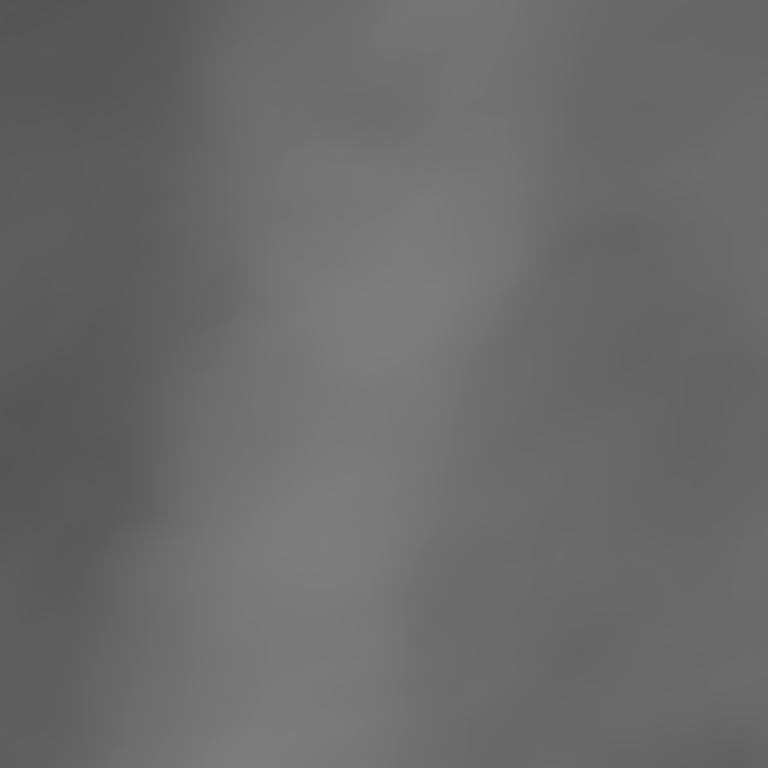
A three.js fragment shader for this texture:

```glsl
varying vec2 vUv;

float hash(vec2 p) {
  vec3 q = fract(p.xyx * 0.1031);
  q += dot(q, q.yzx + 33.33);
  return fract((q.x + q.y) * q.z);
}

float valueNoise(vec2 p) {
  vec2 cell = floor(p);
  vec2 f = fract(p);
  f = f * f * f * (f * (f * 6.0 - 15.0) + 10.0);
  float low = mix(hash(cell), hash(cell + vec2(1.0, 0.0)), f.x);
  float high = mix(hash(cell + vec2(0.0, 1.0)), hash(cell + vec2(1.0, 1.0)), f.x);
  return mix(low, high, f.y);
}

// Layered noise centred on zero, turned at each octave
float smoke(vec2 p) {
  float sum = 0.0;
  float amplitude = 0.5;
  for (int i = 0; i < 5; i++) {
    sum += amplitude * (valueNoise(p) - 0.5);
    p = mat2(1.6, 1.2, -1.2, 1.6) * p + 17.3;
    amplitude *= 0.42;
  }
  return sum;
}

void main() {
  // Drift the cloud edges
  vec2 warp = vec2(smoke(vUv * 3.5 + 4.0), smoke(vUv * 3.5 + 31.0));
  vec2 p = vUv + 0.16 * warp;

  // Dark left side, fading towards the bottom
  float leftEdge = 0.12 + 0.15 * smoothstep(0.1, 0.65, p.y);
  float shade = 1.0 - smoothstep(leftEdge - 0.09, leftEdge + 0.1, p.x);
  shade *= mix(0.35, 1.0, smoothstep(0.0, 0.3, p.y));

  // Pale plume leaning to the upper right
  float offset = (p.x - 0.36 - 0.25 * p.y) / 0.16;
  float plume = exp(-offset * offset) * mix(1.0, 0.7, smoothstep(0.6, 1.0, p.y));

  // Soft patches stretched along the rising diagonal
  vec2 along = vec2(dot(p, vec2(0.77, 0.64)), dot(p, vec2(-0.64, 0.77)));
  float patches = smoke(along * vec2(4.0, 6.5) + 9.0);

  float grey = 0.408 - 0.062 * shade + 0.07 * plume + 0.075 * patches;
  gl_FragColor = vec4(vec3(grey), 1.0);
}
```
